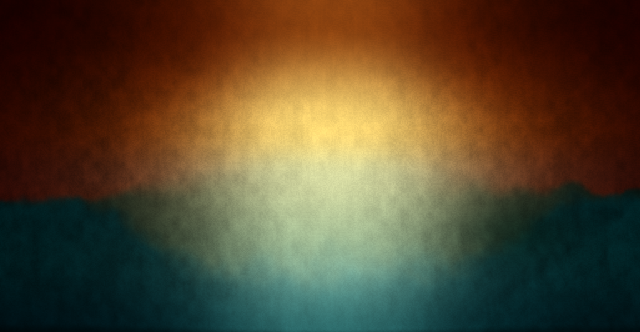
A Shadertoy shader for this background:

```glsl
const float SUN_X = 0.515;

float hash(vec2 p) {
    return fract(sin(dot(p, vec2(127.1, 311.7))) * 43758.545);
}

float noise(vec2 p) {
    vec2 cell = floor(p), f = fract(p);
    f = f * f * (3.0 - 2.0 * f);
    float low = mix(hash(cell), hash(cell + vec2(1, 0)), f.x);
    float high = mix(hash(cell + vec2(0, 1)), hash(cell + vec2(1, 1)), f.x);
    return mix(low, high, f.y);
}

float fbm(vec2 p) {
    float sum = 0.0, gain = 0.5;
    for (int i = 0; i < 5; i++) {
        sum += gain * noise(p);
        p = mat2(1.6, 1.2, -1.2, 1.6) * p + 7.3;
        gain *= 0.5;
    }
    return sum;
}

float glow(float d, float width) {
    return exp(-d * d / (width * width));
}

// Flat-topped core inside a middle tone that fades to the rim
vec3 falloff(float d, vec3 core, vec3 middle, vec3 rim, vec2 widths) {
    float plateau = exp(-pow(d / widths.x, 2.6));
    return rim + (middle - rim) * glow(d, widths.y) + (core - middle) * plateau;
}

// Vertical blend from the low tone through the sun tone to the high tone
vec3 skyRamp(float y, vec3 low, vec3 sun, vec3 high) {
    vec3 c = mix(low, sun, smoothstep(0.45, 0.62, y));
    return mix(c, high, smoothstep(0.61, 0.93, y));
}

vec3 skyColor(float d, float y) {
    vec3 core = skyRamp(y, vec3(0.86, 0.87, 0.64), vec3(1.0, 0.86, 0.46), vec3(0.55, 0.26, 0.06));
    vec3 middle = skyRamp(y, vec3(0.61, 0.38, 0.20), vec3(0.72, 0.31, 0.02), vec3(0.45, 0.14, 0.0));
    vec3 rim = mix(vec3(0.17, 0.01, 0.0), vec3(0.09, 0.0, 0.0), y);
    float spread = mix(0.33, 0.26, smoothstep(0.55, 1.0, y));
    float coreWidth = mix(0.21, 0.15, smoothstep(0.55, 0.85, y));
    return falloff(d, core, middle, rim, vec2(coreWidth, spread));
}

vec3 hillColor(float d, float y) {
    float lift = smoothstep(0.22, 0.48, y);
    vec3 core = mix(vec3(0.62, 0.73, 0.58), vec3(0.84, 0.86, 0.64), lift);
    vec3 middle = mix(vec3(0.32, 0.35, 0.22), vec3(0.53, 0.41, 0.24), lift);
    return falloff(d, core, middle, vec3(0.01, 0.07, 0.06), vec2(0.20, 0.28));
}

vec3 groundColor(float d, float y) {
    float lift = smoothstep(-0.02, 0.25, y);
    vec3 core = mix(vec3(0.17, 0.42, 0.42), vec3(0.46, 0.67, 0.61), lift);
    vec3 middle = mix(vec3(0.02, 0.27, 0.29), vec3(0.13, 0.36, 0.35), lift);
    vec3 rim = mix(vec3(0.0, 0.06, 0.08), vec3(0.0, 0.11, 0.12), lift);
    return falloff(d, core, middle, rim, vec2(0.17, 0.25));
}

float below(float y, float edge, float softness) {
    return 1.0 - smoothstep(edge - softness, edge + softness, y);
}

void mainImage(out vec4 fragColor, in vec2 fragCoord) {
    vec2 uv = fragCoord / iResolution.xy;
    vec2 p = fragCoord / iResolution.y;
    float d = abs(uv.x - SUN_X);
    float haze = glow(d, 0.27);
    float rough = fbm(p * 14.0) - 0.5;

    vec3 color = skyColor(d, uv.y);

    // Distant hills dissolve into the light at the centre
    float hills = 0.38 + 0.10 * glow(d, 0.32) + 0.04 * rough;
    hills += 0.045 * glow(uv.x - 0.90, 0.035) + 0.04 * glow(uv.x - 1.0, 0.035);
    color = mix(color, hillColor(d, uv.y), below(uv.y, hills, mix(0.008, 0.09, haze)));

    // Teal foreground forms a broad valley
    float valley = 0.20 + 0.20 * smoothstep(0.19, 0.40, d) + 0.07 * rough;
    valley = min(valley, hills);
    vec3 ground = groundColor(d, uv.y);
    color = mix(color, ground, below(uv.y, valley, mix(0.02, 0.10, haze)));

    // Shaded woods and the near slope on the right
    float woods = glow(uv.x - 0.81, 0.08) * glow(uv.y - 0.30, 0.08);
    color = mix(color, vec3(0.02, 0.13, 0.10), 0.5 * woods * below(uv.y, hills, 0.02));
    float slope = 0.40 - 1.45 * (1.0 - uv.x) + 0.04 * rough;
    color += vec3(0.002, 0.02, 0.02) * below(uv.y, slope, 0.02);

    // Broad stains and mottling on the shaded sides, even fine grain throughout
    float shade = 1.0 - haze;
    float stain = fbm(p * 4.0 + 3.0) - 0.5;
    float mottle = fbm(p * vec2(38.0, 28.0)) - 0.5;
    float brush = fbm(p * vec2(28.0, 7.0) + 9.0) - 0.5;
    float grain = hash(floor(p * 266.0)) - 0.5;
    float texture = mix(0.12, 0.50, shade) * mottle + mix(0.08, 0.16, shade) * brush;
    color *= 1.0 + texture + 0.35 * shade * stain + mix(0.05, 0.14, shade) * grain;

    // Dark lower border
    color *= mix(0.6, 1.0, smoothstep(0.0, 0.03, uv.y + 0.02 * haze));
    fragColor = vec4(clamp(color, 0.0, 1.0), 1.0);
}
```
